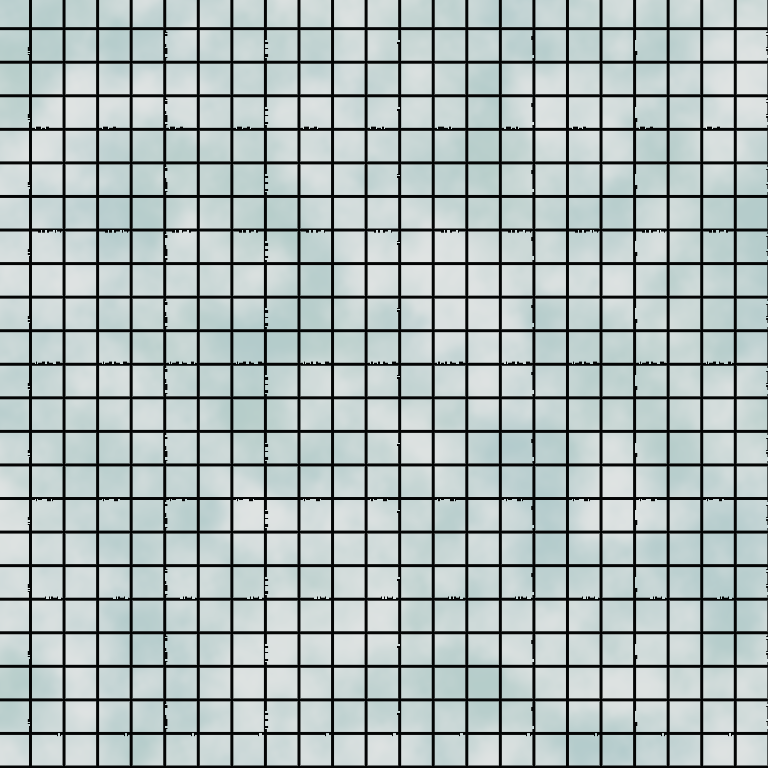
Write a Shadertoy shader that draws this pattern.

```glsl
const float PITCH = 0.0437;               // cell size, in canvas heights
const vec2 GRID_ORIGIN = vec2(0.0397, 0.0013);
const float LINE_HALF = 0.0445;           // half line width, in cells
const float WORN_SPACING = 11.0 / 3.0;    // lines between worn lines

float hash(vec2 p) {
    vec3 q = fract(p.xyx * 0.1031);
    q += dot(q, q.yzx + 33.33);
    return fract((q.x + q.y) * q.z);
}

float valueNoise(vec2 p) {
    vec2 cell = floor(p);
    vec2 f = fract(p);
    f = f * f * (3.0 - 2.0 * f);
    float low = mix(hash(cell), hash(cell + vec2(1, 0)), f.x);
    float high = mix(hash(cell + vec2(0, 1)), hash(cell + vec2(1, 1)), f.x);
    return mix(low, high, f.y);
}

float clouds(vec2 p) {
    float sum = 0.0;
    float weight = 0.5;
    for (int octave = 0; octave < 4; octave++) {
        sum += weight * valueNoise(p);
        p = mat2(0.8, 0.6, -0.6, 0.8) * p * 2.0 + 17.3;
        weight *= 0.5;
    }
    return sum / 0.9375;
}

// 1 on the lines whose index falls on the wear spacing
float wornLine(float index) {
    float nearest = WORN_SPACING * round(index / WORN_SPACING);
    return step(abs(index - nearest), 0.5);
}

// Signed change of the line edge: small chips and burrs within a cell
float chipping(float t, float seed) {
    float patchy = step(0.5, hash(vec2(floor(t * 9.0), seed)));
    float grain = hash(vec2(floor(t * 26.0), seed + 41.0));
    float inside = step(0.12, t) * step(t, 0.9);
    return inside * patchy * mix(-0.055, 0.035, step(0.5, grain));
}

// Coverage of a family of parallel lines at integer values of across
float lineCoverage(float across, float along, float firstWorn, float parity, float seed, float pixel) {
    float index = round(across);
    float offset = across - index;
    float lineSeed = index + seed;
    float side = hash(vec2(lineSeed, 5.0)) < 0.5 ? -1.0 : 1.0;
    float alternate = step(mod(floor(along) + parity, 2.0), 0.5);
    float wear = wornLine(index - firstWorn) * alternate * step(0.0, offset * side);
    float halfWidth = LINE_HALF + wear * chipping(fract(along), lineSeed);
    return clamp(0.5 + (halfWidth - abs(offset)) / pixel, 0.0, 1.0);
}

// Mottled pale glaze, from grey-teal to warm white
vec3 glaze(vec2 p) {
    float tone = clouds(p * 13.0 + 3.7);
    float hue = valueNoise(p * 9.0 + 61.0);
    vec3 cool = mix(vec3(0.70, 0.795, 0.80), vec3(0.715, 0.805, 0.79), hue);
    vec3 warm = vec3(0.875, 0.89, 0.888);
    return mix(cool, warm, smoothstep(0.12, 0.88, tone));
}

void mainImage(out vec4 fragColor, in vec2 fragCoord) {
    vec2 p = fragCoord / iResolution.y;
    vec2 grid = (p - GRID_ORIGIN) / PITCH;
    float pixel = 1.0 / (iResolution.y * PITCH);

    // Vertical lines wear in odd rows, horizontal lines in even columns
    float vertical = lineCoverage(grid.x, grid.y, 0.0, 1.0, 11.0, pixel);
    float horizontal = lineCoverage(grid.y, grid.x, 1.0, 0.0, 73.0, pixel);

    vec3 ink = vec3(0.012, 0.016, 0.015);
    vec3 color = mix(glaze(p), ink, max(vertical, horizontal));
    fragColor = vec4(color, 1.0);
}
```
